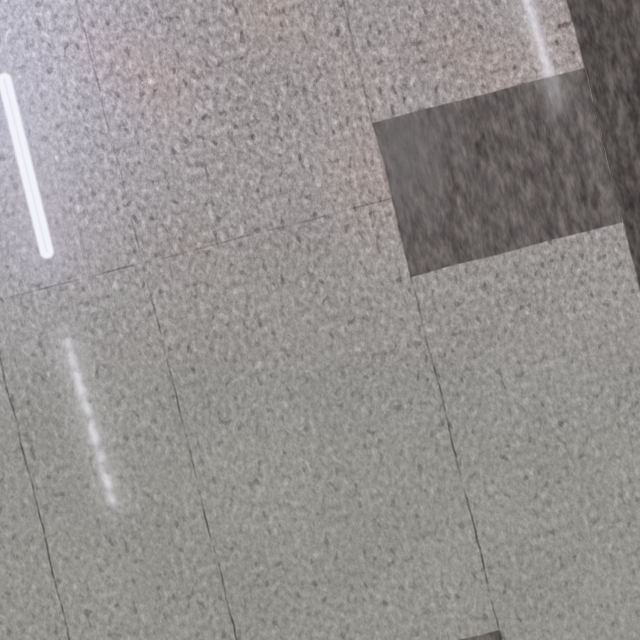
A three.js fragment shader for this texture:

```glsl
// Polished speckled floor tiles seen at a slant, with a few dark tiles and lamp reflections.
// A sheared (across, along) frame carries the joints and the dark tiles; gradient noise
// makes the grain and wear, and distances to segments make the reflections.
varying vec2 vUv;

const vec2 SHEAR = vec2(0.25, -0.257);                // slant of the two joint directions
const vec4 SEAMS = vec4(0.110, 0.370, 0.784, 1.137);  // long joints, across
const float CROSS_JOINT = 0.532;
const float TILE_LENGTH = 0.717;
const vec2 DARK_SPAN = vec2(0.403, 0.659);            // dark tile, along
const float JOINT_HALF = 0.0010;
const float EDGE = 0.0020;
const vec2 GRAIN_SCALE = vec2(118.0, 88.0);
const vec2 STREAK_SCALE = vec2(85.0, 34.0);
const float GRAIN_CONTRAST = 0.23;

const vec3 STONE_NEAR = vec3(0.575, 0.570, 0.553);
const vec3 STONE_FAR = vec3(0.615, 0.590, 0.592);
const vec3 DARK_STONE = vec3(0.385, 0.365, 0.360);
const vec3 SHEEN = vec3(0.75, 0.74, 0.80);
const vec3 RUST = vec3(0.022, -0.008, -0.014);
const vec3 LAMP = vec3(0.95, 0.95, 0.98);

vec2 hashGradient(vec2 cell) {
  vec3 p = fract(cell.xyx * vec3(0.1031, 0.1030, 0.0973));
  p += dot(p, p.yzx + 33.33);
  return fract((p.xx + p.yz) * p.zy) * 2.0 - 1.0;
}

float noise(vec2 p) {
  vec2 i = floor(p);
  vec2 f = p - i;
  vec2 w = f * f * f * (f * (f * 6.0 - 15.0) + 10.0);
  vec2 o = vec2(1.0, 0.0);
  float low = mix(dot(hashGradient(i), f), dot(hashGradient(i + o), f - o), w.x);
  float high = mix(dot(hashGradient(i + o.yx), f - o.yx),
                   dot(hashGradient(i + 1.0), f - 1.0), w.x);
  return mix(low, high, w.y);
}

float fractal(vec2 p) {
  float sum = 0.0;
  float gain = 0.6;
  for (int i = 0; i < 3; i++) {
    sum += gain * noise(p);
    p = mat2(1.6, 1.2, -1.2, 1.6) * p + 17.3;
    gain *= 0.6;
  }
  return sum;
}

float stepUp(float edge, float x) {
  return smoothstep(edge - EDGE, edge + EDGE, x);
}

float band(float x, float low, float high) {
  return stepUp(low, x) * (1.0 - stepUp(high, x));
}

float line(float d) {
  return 1.0 - smoothstep(JOINT_HALF - EDGE * 0.5, JOINT_HALF + EDGE, abs(d));
}

float segment(vec2 p, vec2 a, vec2 b) {
  vec2 ab = b - a;
  return length(p - a - ab * clamp(dot(p - a, ab) / dot(ab, ab), 0.0, 1.0));
}

float glow(float d, float radius) {
  return exp(-d * d / (radius * radius));
}

void main() {
  vec2 p = vUv;
  vec2 floorPos = p + SHEAR * p.yx;
  float across = floorPos.x + 0.004 * noise(p * 14.0) + 0.0015 * noise(p * 60.0);
  float along = floorPos.y + 0.003 * noise(p * 11.0 + 40.0);

  // Light speckled stone, pinker and rougher toward the top
  float rough = mix(0.80, 1.30, smoothstep(0.2, 0.9, p.y));
  float grain = fractal(floorPos * GRAIN_SCALE);
  float chips = noise(floorPos * vec2(92.0, 66.0) + 90.0);
  float clouds = fractal(p * 6.0 + 3.0);
  vec3 color = mix(STONE_NEAR, STONE_FAR, smoothstep(0.25, 0.9, p.y));
  color = mix(color, SHEEN, 0.9 * glow(length((p - vec2(0.0, 0.92)) * vec2(1.0, 0.6)), 0.22));
  color += rough * GRAIN_CONTRAST * grain + 0.045 * clouds;
  color -= rough * 0.10 * smoothstep(0.18, 0.45, chips);
  color += rough * 0.06 * smoothstep(0.18, 0.45, -chips);
  color += RUST * smoothstep(0.0, 0.5, noise(p * 6.0 + 6.0)) * smoothstep(0.5, 0.8, p.y);

  // Dark streaked stone: one tile, the right column and the next row below
  float dark = band(across, SEAMS.z, SEAMS.w) * band(along, DARK_SPAN.x, DARK_SPAN.y);
  dark = max(dark, stepUp(SEAMS.w, across));
  dark = max(dark, band(across, SEAMS.y, SEAMS.z)
                   * (1.0 - stepUp(CROSS_JOINT - TILE_LENGTH, along)));
  float streak = fractal(floorPos * STREAK_SCALE + 50.0);
  float veins = fractal(floorPos * vec2(30.0, 8.0) + 20.0);
  vec3 darkColor = DARK_STONE + vec3(0.26, 0.24, 0.225) * streak + 0.12 * veins;
  float haze = glow(length((p - vec2(0.635, 0.765)) * vec2(1.0, 0.7)), 0.065);
  darkColor = mix(darkColor, vec3(0.47, 0.455, 0.46), 0.6 * haze);
  darkColor -= 0.05 * stepUp(SEAMS.w, across);
  color = mix(color, darkColor, dark);

  // Worn joints: broken long seams and the fainter cross joint
  float seam = 0.0;
  for (int i = 0; i < 4; i++) seam = max(seam, line(across - SEAMS[i]));
  float row = mod(along - CROSS_JOINT + 0.5 * TILE_LENGTH, TILE_LENGTH) - 0.5 * TILE_LENGTH;
  float crossJoint = line(row) * (1.0 - stepUp(SEAMS.z, across));
  float wear = clamp(0.55 + 1.3 * noise(p * 18.0 + 8.0) + 0.9 * noise(p * 70.0), 0.05, 1.0);
  float seamDepth = mix(0.38, 0.20, smoothstep(0.35, 0.85, p.y));
  color *= 1.0 - wear * max(seam * seamDepth, crossJoint * 0.24);

  // Lamp reflections: a sharp tube, a scuffed one and one fading over the dark tile
  float tube = segment(p, vec2(0.007, 0.875), vec2(0.073, 0.607));
  float scuffed = segment(p, vec2(0.105, 0.465), vec2(0.176, 0.220));
  float distant = segment(p, vec2(0.820, 1.010), vec2(0.857, 0.887));
  float smear = segment(p, vec2(0.861, 0.870), vec2(0.872, 0.835));
  float breakup = clamp(0.65 + 1.5 * noise(p * 45.0), 0.15, 1.0);
  color = mix(color, SHEEN, 0.45 * glow(tube, 0.050));
  color = mix(color, LAMP, 1.0 - smoothstep(0.008, 0.014, tube));
  color -= 0.04 * glow(tube, 0.002);
  color = mix(color, LAMP, 0.20 * glow(scuffed, 0.030) + 0.48 * breakup * glow(scuffed, 0.008));
  color = mix(color, LAMP, 0.18 * glow(distant, 0.027) + 0.45 * glow(distant, 0.008));
  color = mix(color, LAMP, 0.25 * glow(smear, 0.018));

  gl_FragColor = vec4(clamp(color, 0.0, 1.0), 1.0);
}
```
